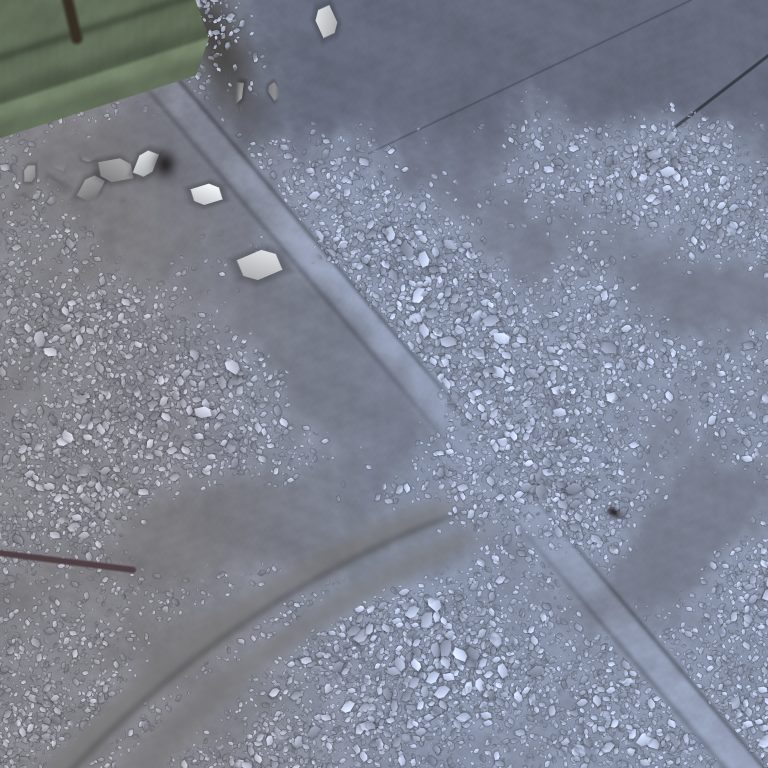
Reproduce this texture procedurally as a Shadertoy shader.

```glsl
// Weathered paving strewn with pale paint flakes, crossed by worn grooves, with
// a green sill in one corner. Flakes are jittered cellular chips in several
// sizes; soft blobs and layered sines steer where they gather.

vec3 hash3(vec2 cell) {
  vec3 q = fract(cell.xyx * vec3(.1031, .1030, .0973));
  q += dot(q, q.yxz + 33.33);
  return fract((q.xxy + q.yzz) * q.zyx);
}

vec2 turn(vec2 p, float angle) {
  float c = cos(angle), s = sin(angle);
  return vec2(c * p.x + s * p.y, c * p.y - s * p.x);
}

// Layered, warped sines, roughly -1 to 1
float layeredSines(vec2 p) {
  float sum = 0., amp = .5;
  for (int i = 0; i < 6; i++) {
    p = mat2(.8, -.6, .6, .8) * p * 1.85 + 1.7;
    sum += amp * sin(p.x + 1.4 * sin(p.y + .6 * p.x));
    amp *= .68;
  }
  return sum;
}

// Soft ellipse: centre in xy, radii in zw
float blob(vec2 p, vec4 e, float angle) {
  vec2 q = turn(p - e.xy, angle) / e.zw;
  return exp(-dot(q, q));
}

// Signed offset from the line a-b, and position along it
vec2 lineCoords(vec2 p, vec2 a, vec2 b) {
  vec2 d = b - a, q = p - a;
  return vec2((d.x * q.y - d.y * q.x) / length(d), dot(q, d) / dot(d, d));
}

float stroke(vec2 p, vec2 a, vec2 b, float width, float soft) {
  float t = clamp(lineCoords(p, a, b).y, 0., 1.);
  return 1. - smoothstep(width - soft, width + soft, length(p - mix(a, b, t)));
}

// Angular chip with a tilted face and a soft shadow
vec3 drawChip(vec3 col, vec2 q, float radius, float angle, vec3 tint, float soft, float amount) {
  vec2 r = turn(q, angle);
  float d = max(max(abs(r.x), abs(r.y) * 1.45), abs(r.x * .8 + r.y)) - radius;
  col *= 1. - .2 * amount * (1. - smoothstep(0., radius * .7, d));
  vec3 face = tint * (1. + .16 * clamp(dot(r, vec2(.6, .8)) / radius, -1., 1.));
  return mix(col, face, amount * (1. - smoothstep(-soft, soft, d)));
}

vec3 scatterChips(vec3 col, vec2 p, float scale, float cover, vec3 tint, float soft) {
  vec2 g = p * scale;
  for (int n = 0; n < 9; n++) {
    vec2 cell = floor(g) + vec2(n % 3 - 1, n / 3 - 1);
    vec3 h = hash3(cell + scale), k = hash3(cell + scale * 3. + 17.);
    float amount = smoothstep(0., .1, cover - .25 - .5 * k.x);
    float radius = mix(.22, .58, h.z * h.z);
    col = drawChip(col, g - cell - h.xy, radius, k.z * 6.28, tint * mix(.77, 1.23, k.y), soft * scale, amount);
  }
  return col;
}

// Share of ground hidden by flakes
float flakeCover(vec2 p) {
  float c = .6 + .27 * layeredSines(p * 8.);
  c -= blob(p, vec4(.5, .94, .19, .14), 0.) + blob(p, vec4(.88, .98, .24, .16), 0.);
  c += .5 * blob(p, vec4(.84, .81, .08, .06), 0.);
  c += .4 * blob(p, vec4(.69, .86, .05, .1), 0.);
  c -= .95 * blob(p, vec4(.43, .53, .17, .06), -.86);
  c -= .8 * blob(p, vec4(.27, .3, .16, .07), .1);
  c -= .75 * blob(p, vec4(.88, .29, .12, .06), .6);
  c -= .5 * blob(p, vec4(.93, .61, .09, .05), 0.);
  c -= .7 * blob(p, vec4(.16, .77, .19, .07), -.3);
  c -= .4 * blob(p, vec4(.69, .65, .04, .08), .2);
  c += .4 * blob(p, vec4(.56, .58, .27, .09), -.86);
  c += .4 * blob(p, vec4(.6, .13, .15, .1), 0.);
  return c + .25 * blob(p, vec4(.08, .4, .15, .1), 0.);
}

// Stepped green moulding
vec3 drawSill(vec3 col, vec2 p, float soft) {
  float v = p.y - .82 - .32 * p.x;
  float side = .272 - .35 * abs(p.y - .95) - p.x;
  vec3 green = vec3(.38, .43, .35) * (1. + .05 * layeredSines(p * 25.));
  green *= 1. + .18 * smoothstep(.012, .035, v) - .36 * smoothstep(.04, .048, v);
  green *= 1. + .22 * smoothstep(.05, .075, v) - .3 * exp(-pow((v - .105) / .007, 2.));
  green = mix(green, vec3(.21, .18, .14), stroke(p, vec2(.088, 1), vec2(.1, .95), .007, .004));
  return mix(col, green, smoothstep(-soft, soft, min(v, side)));
}

void mainImage(out vec4 fragColor, in vec2 fragCoord) {
  vec2 p = fragCoord / iResolution.y;
  float soft = max(.8 / iResolution.y, .0012);
  float cover = flakeCover(p);
  float blue = smoothstep(.2, .6, p.x + .15 * p.y);

  // Bare ground, slate and dust
  vec3 col = mix(vec3(.48, .475, .49), vec3(.47, .495, .56), blue);
  col = mix(col, vec3(.4, .42, .49), smoothstep(.68, .88, p.y) * blue);
  vec3 dust = mix(vec3(.53, .53, .56), vec3(.55, .59, .68), blue);
  col = mix(col, dust, smoothstep(.1, .7, cover));
  col *= 1. + .035 * layeredSines(p * 18.) + .025 * layeredSines(p * 75.);

  // Raised joint
  vec2 joint = lineCoords(p, vec2(.22, .88), vec2(.96, .01));
  float band = 1. - smoothstep(.016, .03, abs(joint.x));
  band *= smoothstep(-.03, 0., joint.y) * (1. - .8 * exp(-pow((joint.y - .57) / .12, 2.)));
  float edges = .38 * exp(-pow((joint.x - .021) / .004, 2.)) + .24 * exp(-pow((joint.x + .02) / .005, 2.));
  col *= 1. + band * (.07 - edges);

  // Curved double groove
  vec2 rut = lineCoords(p, vec2(.08, 0), vec2(.64, .36));
  rut.x -= .17 * rut.y * (1. - rut.y);
  float along = 1. - smoothstep(.85, 1., rut.y);
  float ruts = along * (exp(-pow(rut.x / .021, 2.)) + .9 * exp(-pow((rut.x + .075 - .03 * rut.y) / .019, 2.)));
  col = mix(col, vec3(.46, .455, .45), .6 * ruts);
  col *= 1. - .17 * along * exp(-pow((rut.x + .012) / .006, 2.));
  cover -= .55 * band + .65 * ruts;

  // Cracks and brown shade
  col *= 1. - .45 * stroke(p, vec2(.88, .835), vec2(1.01, .935), .002, soft);
  col *= 1. - .2 * stroke(p, vec2(.48, .8), vec2(.9, 1), .0012, soft);
  col = mix(col, vec3(.25, .24, .22), .85 * blob(p, vec4(.28, .95, .11, .035), -1.2));

  // Flakes, small to large
  vec3 tint = mix(vec3(.64, .64, .68), vec3(.65, .69, .79), blue);
  col = scatterChips(col, p, 135., cover + .08, tint * .96, soft);
  col = scatterChips(col, p, 88., cover - .08, tint, soft);
  col = scatterChips(col, p, 56., cover - .36, tint * 1.06, soft);
  float debris = blob(p, vec4(.09, .77, .13, .07), 0.) + blob(p, vec4(.34, .88, .04, .1), 0.);
  col = scatterChips(col, p, 24., .58 * debris, vec3(.56, .56, .57), soft);

  // Bright shards, dark crumbs, twig
  vec3 white = vec3(.77, .78, .79), dark = vec3(.17, .16, .17);
  col = drawChip(col, p - vec2(.338, .655), .025, .4, white, soft, 1.);
  col = drawChip(col, p - vec2(.269, .747), .018, .3, white * 1.12, soft, 1.);
  col = drawChip(col, p - vec2(.19, .787), .017, 1.2, white, soft, 1.);
  col = drawChip(col, p - vec2(.425, .972), .018, 2., white, soft, 1.);
  col = mix(col, dark, blob(p, vec4(.215, .786, .013, .016), 0.));
  col = mix(col, dark, blob(p, vec4(.799, .333, .009, .006), -.5));
  col = mix(col, vec3(.31, .25, .27), stroke(p, vec2(-.01, .281), vec2(.173, .258), .004, .002));

  fragColor = vec4(drawSill(col, p, soft), 1);
}
```
